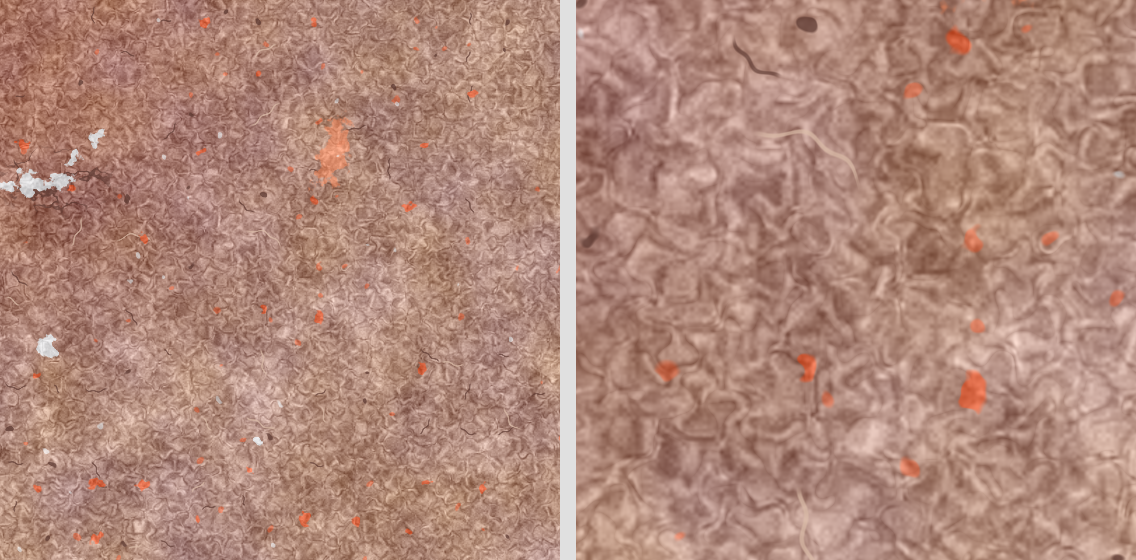
Left: the whole. Right: its middle third, enlarged.
Write a Shadertoy shader that draws this texture.

```glsl
// Worn reddish-brown fibreboard: warped noise makes curly matted fibres,
// slow noise makes tan and violet blotches, and hashed cells scatter paint
// flecks, pits and hairs. A white scuff and an orange smear sit on top.
#define FIBRE_SCALE 105.0
#define FIBRE_CONTRAST 0.15
#define GRAIN_CONTRAST 0.23
#define BLOTCH_CONTRAST 0.20
#define FLECK_CHANCE 0.30
#define HAIR_CHANCE 0.16
#define BOARD_COLOR vec3(0.692, 0.545, 0.490)
#define TONE_COLOR vec3(0.95, 1.04, 1.04)
#define ORANGE vec3(0.91, 0.41, 0.26)
#define SMEAR_COLOR vec3(0.90, 0.56, 0.42)
#define CHALK vec3(0.88, 0.89, 0.90)
#define CRACK_COLOR vec3(0.36, 0.22, 0.19)

float hash(vec2 p) {
    return fract(sin(dot(p, vec2(127.1, 311.7))) * 43758.5453);
}

float noise(vec2 p) {
    vec2 i = floor(p), f = fract(p);
    f = f * f * (3.0 - 2.0 * f);
    return mix(mix(hash(i), hash(i + vec2(1, 0)), f.x),
               mix(hash(i + vec2(0, 1)), hash(i + vec2(1, 1)), f.x), f.y);
}

float fbm(vec2 p) {
    float sum = 0.0, amp = 0.5;
    for (int i = 0; i < 4; i++) {
        sum += amp * noise(p);
        p = mat2(1.6, 1.2, -1.2, 1.6) * p + 7.3;
        amp *= 0.5;
    }
    return sum / 0.9375;
}

vec2 turn(vec2 p, float angle) {
    float c = cos(angle), s = sin(angle);
    return vec2(c * p.x + s * p.y, c * p.y - s * p.x);
}

// Soft ellipse: 1 at the centre, 0 at the rim
float ellipse(vec2 p, vec2 radii) {
    return 1.0 - length(p / radii);
}

// Ragged specks, at most one per cell
float flecks(vec2 uv, float cells, float chance, float radius, float seed) {
    vec2 id = floor(uv * cells) + seed;
    vec2 center = 0.25 + 0.5 * vec2(hash(id), hash(id + 31.7));
    vec2 p = turn((fract(uv * cells) - center) / cells, 6.28 * hash(id + 5.1));
    float size = radius * mix(0.45, 1.0, hash(id + 12.9));
    float d = length(p * vec2(0.85, 1.25)) + (noise(uv * 150.0) - 0.5) * size * 1.3;
    float mask = 1.0 - smoothstep(size - 0.0015, size + 0.0015, d);
    return mask * step(hash(id + 77.3), chance);
}

// Short curved hairs, at most one per cell
float hairs(vec2 uv, float cells, float chance, float width, float seed) {
    vec2 id = floor(uv * cells) + seed;
    vec2 center = 0.4 + 0.2 * vec2(hash(id), hash(id + 19.3));
    vec2 p = turn(fract(uv * cells) - center, 6.28 * hash(id + 8.7));
    float bend = 3.0 * (hash(id + 3.3) - 0.5);
    float reach = mix(0.12, 0.34, hash(id + 41.0));
    float d = abs(p.y - bend * p.x * p.x + 0.02 * sin(p.x * 22.0)) / cells;
    float mask = 1.0 - smoothstep(width * 0.4, width * 1.5, d);
    mask *= 1.0 - smoothstep(reach * 0.7, reach, abs(p.x));
    return mask * step(hash(id + 63.1), chance);
}

void mainImage(out vec4 fragColor, in vec2 fragCoord) {
    vec2 uv = fragCoord / min(iResolution.x, iResolution.y);

    // Curly fibres and fine grain
    vec2 curl = vec2(noise(uv * 75.0), noise(uv * 75.0 + 43.0)) - 0.5;
    vec2 matted = uv + curl * 0.016;
    float fibre = abs(2.0 * noise(matted * FIBRE_SCALE) - 1.0);
    float tone = (fibre - 0.38) * FIBRE_CONTRAST;
    tone += (noise(matted * 190.0 + 9.0) - 0.5) * GRAIN_CONTRAST;
    tone += (noise(uv * 400.0) - 0.5) * 0.10;

    // Blotches, paler towards the bottom, darker in the upper left
    float blotch = fbm(uv * 15.0 + 2.0);
    float low = 1.0 - smoothstep(0.15, 0.7, uv.y);
    float corner = 1.0 - smoothstep(0.0, 0.75, length(uv - vec2(0.0, 0.88)));
    tone += (blotch - 0.5) * BLOTCH_CONTRAST;
    tone += smoothstep(0.52, 0.72, fbm(uv * 19.0 + 31.0)) * mix(0.02, 0.075, low);
    tone -= 0.06 * corner + 0.05 * smoothstep(0.58, 0.75, fbm(uv * 24.0 + 80.0));
    tone -= 0.08 * smoothstep(0.0, 0.8, ellipse(uv - vec2(0.16, 0.61), vec2(0.23, 0.14)));
    vec3 color = BOARD_COLOR + tone * TONE_COLOR;
    color += (fbm(uv * 9.0 + 55.0) - 0.5) * vec3(0.03, 0.01, -0.10);
    color += corner * vec3(0.025, -0.025, -0.03);

    // Hairs and pits
    color = mix(color, CRACK_COLOR, 0.65 * hairs(uv, 15.0, HAIR_CHANCE, 0.0013, 4.0));
    color = mix(color, vec3(0.86, 0.74, 0.66), 0.7 * hairs(uv + 0.03, 9.0, HAIR_CHANCE * 0.7, 0.0014, 90.0));
    color = mix(color, CRACK_COLOR, 0.75 * flecks(uv, 16.0, 0.07, 0.006, 140.0));

    // Orange flecks and the rubbed smear
    float paint = flecks(uv, 10.0, FLECK_CHANCE, 0.011, 17.0);
    paint = max(paint, 0.7 * flecks(uv + 0.02, 23.0, FLECK_CHANCE * 0.35, 0.006, 52.0));
    color = mix(color, ORANGE + tone * 0.7, 0.85 * paint);
    vec2 smearPos = turn(uv - vec2(0.597, 0.733), 1.2);
    float smear = ellipse(smearPos, vec2(0.068, 0.031)) + (fbm(uv * 65.0) - 0.5) * 1.6;
    color = mix(color, SMEAR_COLOR + tone * 0.6, 0.85 * smoothstep(0.05, 0.3, smear));

    // Cracked dent with chalk-white scuffs
    float dent = smoothstep(0.0, 0.5, ellipse(uv - vec2(0.10, 0.675), vec2(0.13, 0.075)));
    float crack = abs(fbm(uv * vec2(24.0, 32.0) + 12.0) - 0.5);
    color = mix(color, CRACK_COLOR, 0.75 * dent * (1.0 - smoothstep(0.008, 0.04, crack)));
    float scuff = ellipse(turn(uv - vec2(0.055, 0.675), 0.12), vec2(0.085, 0.024));
    scuff = max(scuff, ellipse(turn(uv - vec2(0.130, 0.714), 0.6), vec2(0.022, 0.014)));
    scuff = max(scuff, ellipse(uv - vec2(0.170, 0.755), vec2(0.022, 0.017)) - 0.1);
    scuff = max(scuff, ellipse(uv - vec2(0.086, 0.379), vec2(0.016, 0.019)) + 0.15);
    scuff = max(scuff, ellipse(turn(uv - vec2(0.462, 0.213), -0.8), vec2(0.012, 0.008)));
    scuff += (fbm(uv * 60.0 + 21.0) - 0.5) * 1.9;
    float chalk = smoothstep(0.18, 0.36, scuff) * step(0.0, scuff);
    chalk = max(chalk, 0.7 * flecks(uv, 19.0, 0.08, 0.005, 210.0));
    color = mix(color, CHALK + tone * 0.5, 0.92 * chalk);

    fragColor = vec4(clamp(color, 0.0, 1.0), 1.0);
}
```
